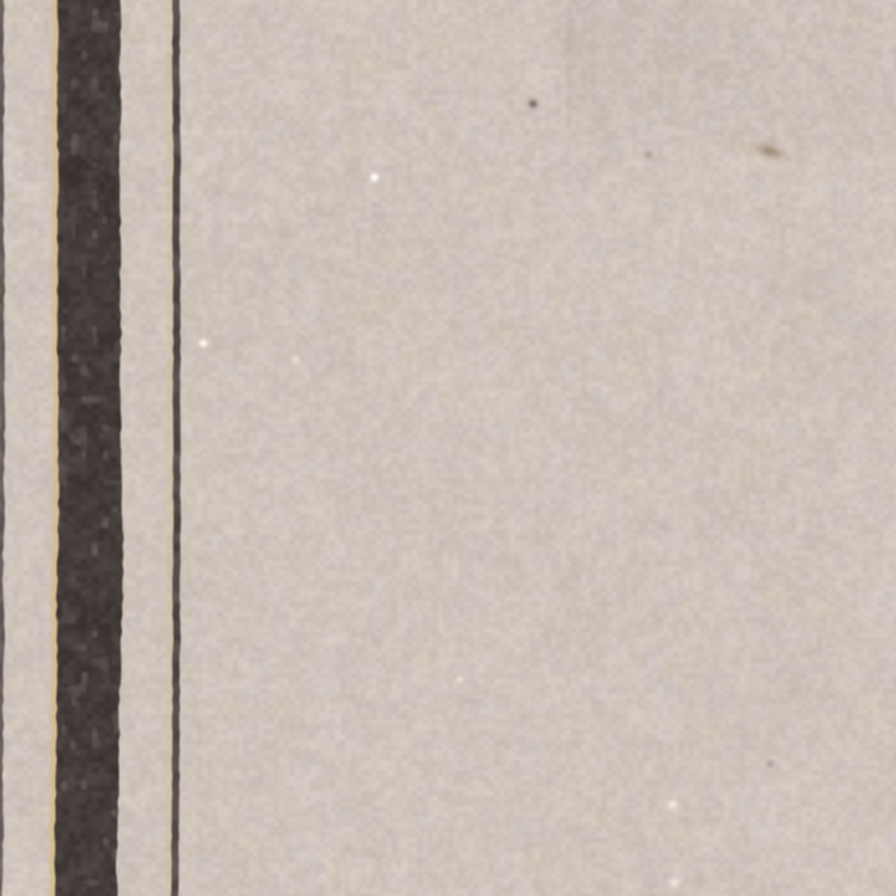
Reproduce this texture procedurally as a Shadertoy shader.

```glsl
// Aged paper with ruled ink lines down the left side: one wide bar, two thin rules.
// Ink edges are wobbled by value noise; paper is layered grain with soft colour
// blotches, a faint crease at the top and a few flecks.

const vec3 PAPER = vec3(0.812, 0.770, 0.735);
const vec3 INK = vec3(0.262, 0.236, 0.222);
const vec3 RULE_INK = vec3(0.270, 0.245, 0.235);
const vec3 FRINGE = vec3(0.84, 0.73, 0.50);
const vec2 BAR = vec2(0.0645, 0.1340);      // left and right edge
const float RULE_X = 0.1970;
const float RULE_HALF = 0.0040;
const float MARGIN_RULE_X = 0.0020;
const float EDGE_SOFT = 0.0022;
const float GRAIN = 0.036;
const float BLOTCH = 0.022;
const float CHROMA = 0.022;

// Flecks: centre x, centre y, radius, brightness change
const int FLECK_COUNT = 9;
const vec4 FLECKS[FLECK_COUNT] = vec4[](
    vec4(0.595, 0.884, 0.0058, -0.34), vec4(0.723, 0.827, 0.0055, -0.13),
    vec4(0.418, 0.802, 0.0055, 0.23),  vec4(0.227, 0.617, 0.0055, 0.20),
    vec4(0.330, 0.599, 0.0050, 0.09),  vec4(0.751, 0.102, 0.0060, 0.11),
    vec4(0.753, 0.014, 0.0060, 0.11),  vec4(0.859, 0.147, 0.0050, -0.12),
    vec4(0.513, 0.242, 0.0050, 0.08));
const vec2 STAIN_POS = vec2(0.859, 0.831);
const vec2 STAIN_SIZE = vec2(0.0170, 0.0078);

float hash(vec2 p) {
    vec3 q = fract(vec3(p.xyx) * 0.1031);
    q += dot(q, q.yzx + 33.33);
    return fract((q.x + q.y) * q.z);
}

// Smooth value noise in -1..1
float noise(vec2 p) {
    vec2 i = floor(p), f = fract(p);
    f = f * f * (3.0 - 2.0 * f);
    float low = mix(hash(i), hash(i + vec2(1, 0)), f.x);
    float high = mix(hash(i + vec2(0, 1)), hash(i + vec2(1, 1)), f.x);
    return 2.0 * mix(low, high, f.y) - 1.0;
}

// Ink coverage of a vertical strip between two edges
float strip(float x, float left, float right) {
    return smoothstep(left - EDGE_SOFT, left + EDGE_SOFT, x)
         * (1.0 - smoothstep(right - EDGE_SOFT, right + EDGE_SOFT, x));
}

float band(float x, float centre, float width) {
    float d = (x - centre) / width;
    return exp(-d * d);
}

// Slow drift plus rough detail of an ink edge
float wobble(float y, float seed) {
    return 0.0010 * noise(vec2(y * 28.0, seed)) + 0.0009 * noise(vec2(y * 105.0, seed + 7.0));
}

vec3 paper(vec2 uv) {
    float fine = 0.6 * noise(uv * 175.0) + 0.4 * noise(uv * 95.0 + 31.0);
    float soft = 0.6 * noise(uv * 38.0 + 11.0) + 0.4 * noise(uv * 9.0 + 5.0);
    float weave = noise(uv * vec2(130.0, 30.0) + 61.0) + noise(uv * vec2(30.0, 130.0) + 83.0);
    vec3 c = PAPER + GRAIN * fine + 0.5 * BLOTCH * soft + 0.006 * weave;
    // Pink-grey to yellow variation
    float warmth = 0.6 * noise(uv * 48.0 + 103.0) + 0.4 * noise(uv * 110.0 + 47.0);
    c += CHROMA * warmth * vec3(0.15, 0.10, -0.90);
    // Crease with a slightly darker sheet on its right
    float creaseFade = smoothstep(0.80, 0.90, uv.y);
    c -= 0.020 * creaseFade * smoothstep(0.630, 0.637, uv.x) * (1.0 - 0.6 * smoothstep(0.64, 0.95, uv.x));
    c -= 0.022 * creaseFade * band(uv.x, 0.634, 0.004);
    return c;
}

vec3 addFlecks(vec3 c, vec2 uv) {
    for (int i = 0; i < FLECK_COUNT; i++) {
        vec2 d = (uv - FLECKS[i].xy) / FLECKS[i].z;
        c += FLECKS[i].w * exp(-dot(d, d) * 1.3);
    }
    vec2 s = uv - STAIN_POS;
    s.y += 0.25 * s.x;
    s /= STAIN_SIZE;
    return c - vec3(0.17, 0.20, 0.23) * exp(-dot(s, s) * 1.4);
}

void mainImage(out vec4 fragColor, in vec2 fragCoord) {
    vec2 uv = fragCoord / iResolution.xy;
    float x = uv.x, y = uv.y;
    vec3 c = addFlecks(paper(uv), uv);

    // Lines lean slightly left towards the bottom
    float lean = -0.0030 * (1.0 - smoothstep(0.0, 0.42, y));
    float left = BAR.x + lean + wobble(y, 3.0);
    float right = BAR.y + lean + wobble(y, 19.0) + 0.0030 * band(y, 0.36, 0.16);
    float ruleX = RULE_X + 0.5 * lean + 0.6 * wobble(y, 41.0);

    // Warm fringe on the left of the ink
    c = mix(c, FRINGE, 0.75 * band(x, left - 0.0035, 0.0035));
    c = mix(c, FRINGE, 0.30 * band(x, ruleX - 0.0075, 0.0040));

    // Wide bar with worn, mottled ink
    float mottle = 0.6 * noise(uv * 150.0 + 17.0) + 0.4 * noise(uv * 60.0 + 29.0);
    float wear = smoothstep(0.35, 0.95, noise(uv * vec2(85.0, 65.0) + 71.0));
    vec3 barInk = INK + 0.055 * mottle + 0.085 * wear;
    c = mix(c, barInk, strip(x, left, right));

    // Thin rules, with uneven ink strength
    float strength = 0.90 + 0.10 * noise(vec2(y * 90.0, 53.0));
    c = mix(c, RULE_INK, strength * strip(x, ruleX - RULE_HALF, ruleX + RULE_HALF));
    float marginX = MARGIN_RULE_X + 0.4 * lean + wobble(y, 67.0);
    c = mix(c, RULE_INK, 0.85 * strength * strip(x, marginX - RULE_HALF, marginX + 0.6 * RULE_HALF));

    fragColor = vec4(clamp(c, 0.0, 1.0), 1.0);
}
```
